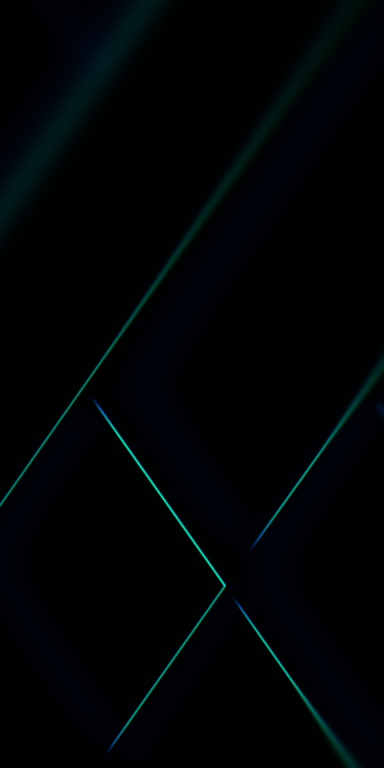
This background is drawn by a WebGL 1 fragment shader. Its source:

```glsl
precision highp float;
// Crossing light beams over black, forming a loose lattice of diamonds.
// Sharp beams start blue, turn teal and defocus along their length; wide
// gaussian streaks and rounded chevrons add faint blue glows behind them.

uniform vec2 u_resolution;

const vec3 BLACK = vec3(0.0, 0.002, 0.003);
const vec3 BLUE = vec3(0.0, 0.32, 0.80);
const vec3 TEAL = vec3(0.0, 0.92, 0.80);
const vec3 GREEN_TEAL = vec3(0.0, 0.90, 0.74);
const vec3 NIGHT = vec3(0.0, 0.012, 0.050);
const vec3 DEEP_TEAL = vec3(0.0, 0.088, 0.078);
const float SHARP = 0.0030;     // half width of a focused beam
const float ARM_SLOPE = 0.69;   // horizontal run of a chevron arm per height

float gauss(float d, float width) {
  return exp(-d * d / (width * width));
}

// Beam from a to b: focused up to "focus", then spreading to "spread".
vec3 beam(vec2 p, vec2 a, vec2 b, float focus, float spread, vec3 tint) {
  vec2 axis = b - a;
  float len = length(axis);
  vec2 dir = axis / len;
  vec2 q = p - a;
  float along = dot(q, dir);
  float side = dot(q, vec2(-dir.y, dir.x));
  float t = along / len;

  float blur = clamp((t - focus) / (1.0 - focus), 0.0, 1.0);
  float pixel = 2.0 / u_resolution.y;
  float width = max(SHARP, 0.65 * pixel) + spread * pow(blur, 1.5);
  float gain = pow(SHARP / width, 0.9);

  // Blue tip, with a soft start and a clean end
  vec3 color = mix(BLUE, tint, smoothstep(0.02, 0.22, t));
  float ends = smoothstep(0.0, 0.09, t)
             * (1.0 - smoothstep(len - pixel, len + pixel, along));

  // Slight colour separation across the beam
  vec3 profile = vec3(0.0, gauss(side, width), gauss(side - 0.2 * width, width));
  return color * profile * gain * ends;
}

// Soft glow around the segment from a to b.
float streak(vec2 p, vec2 a, vec2 b, float width) {
  vec2 axis = b - a;
  float t = clamp(dot(p - a, axis) / dot(axis, axis), 0.0, 1.0);
  return gauss(length(p - a - axis * t), width);
}

// Rounded glow opening to the right; reach holds the upper and lower heights.
float chevron(vec2 p, vec2 tip, vec2 reach, float width) {
  const float ROUND = 0.065;
  float dy = p.y - tip.y;
  float bend = sqrt(dy * dy + ROUND * ROUND) - ROUND;
  float d = (p.x - tip.x - ARM_SLOPE * bend) / sqrt(1.0 + ARM_SLOPE * ARM_SLOPE);
  float limit = dy > 0.0 ? reach.x : reach.y;
  return gauss(d, width) * (1.0 - smoothstep(0.65 * limit, limit, abs(dy)));
}

vec3 backGlows(vec2 p) {
  float night = 0.85 * chevron(p, vec2(0.385, 0.997), vec2(1.20, 0.48), 0.055);
  night += 0.70 * chevron(p, vec2(0.000, 0.540), vec2(0.46, 0.56), 0.050);
  night += 0.70 * chevron(p, vec2(0.705, 0.515), vec2(0.52, 0.62), 0.055);
  night += 0.35 * streak(p, vec2(0.60, 0.42), vec2(0.36, 0.06), 0.050);
  night += 0.55 * streak(p, vec2(0.10, 2.04), vec2(0.24, 1.86), 0.050);
  night += 0.80 * streak(p, vec2(-0.10, 1.38), vec2(0.36, 2.04), 0.065);

  // Wide defocused band in the upper left corner
  float band = streak(p, vec2(-0.10, 1.297), vec2(0.46, 2.10), 0.042);
  return NIGHT * night + DEEP_TEAL * band;
}

vec3 frontBeams(vec2 p) {
  vec2 joint = vec2(0.586, 0.474);
  vec3 light = vec3(0.0);

  // Long diagonal fading toward the upper right
  light += 0.58 * beam(p, vec2(-0.34, 0.200), vec2(0.95, 2.035), 0.44, 0.036, GREEN_TEAL);

  // Two sides of the central diamond
  light += beam(p, vec2(0.234, 0.972), joint, 0.99, 0.0, TEAL);
  light += 0.68 * beam(p, vec2(0.272, 0.030), joint, 0.99, 0.0, GREEN_TEAL);

  // Right hand beams that defocus toward the canvas edges
  light += 0.85 * beam(p, vec2(0.600, 0.454), vec2(0.955, -0.050), 0.42, 0.019, TEAL);
  light += 0.70 * beam(p, vec2(0.643, 0.555), vec2(1.040, 1.109), 0.42, 0.017, GREEN_TEAL);

  // Blue tip entering at the right edge
  light += BLUE * 0.16 * streak(p, vec2(0.990, 0.940), vec2(1.04, 0.870), 0.012);
  return light;
}

void main() {
  // Canvas units: height is 2, width is 1
  vec2 p = 2.0 * gl_FragCoord.xy / u_resolution.y;
  vec3 color = BLACK + backGlows(p) + frontBeams(p);
  gl_FragColor = vec4(color, 1.0);
}
```
